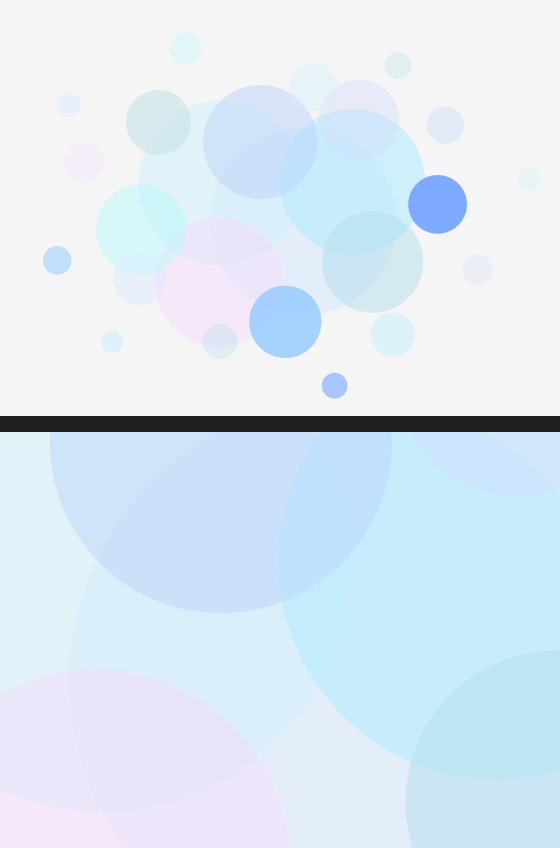
Top: the whole. Bottom: its middle third, enlarged.
Give the GLSL for this background, as a Shadertoy shader.

```glsl
// Translucent pastel discs layered on a near-white ground.
// A golden-angle spiral puts the large discs near the centre and ever smaller
// ones further out; a hash loosens the pattern, and tints blend in order.

const int DISC_COUNT = 25;
const int TINT_COUNT = 11;

// Tint in rgb, opacity in a
const vec4 TINTS[TINT_COUNT] = vec4[TINT_COUNT](
    vec4(0.84, 0.91, 1.00, 0.55),   // lavender blue
    vec4(0.83, 0.94, 0.98, 0.60),   // pale sky
    vec4(0.70, 0.92, 1.00, 0.58),   // cyan
    vec4(0.96, 0.86, 0.99, 0.50),   // pink
    vec4(0.74, 0.83, 0.98, 0.50),   // periwinkle
    vec4(0.70, 0.87, 0.92, 0.50),   // grey teal
    vec4(0.70, 0.98, 0.98, 0.45),   // aqua
    vec4(0.82, 0.86, 0.98, 0.40),   // lilac
    vec4(0.55, 0.78, 1.00, 0.75),   // clear blue
    vec4(0.80, 0.90, 0.92, 0.70),   // mist
    vec4(0.48, 0.66, 1.00, 0.97));  // strong blue

vec2 hash2(float n) {
    vec3 p = fract(vec3(n) * vec3(0.1031, 0.1030, 0.0973));
    p += dot(p, p.yzx + 33.33);
    return fract((p.xx + p.yz) * p.zy);
}

// Spiral position, relative to the canvas centre, in canvas heights
vec2 discCentre(float index, float aspect) {
    float angle = -2.39996 * index - 1.2;
    float reach = 0.46 * sqrt((index + 0.5) / float(DISC_COUNT));
    vec2 jitter = 0.07 * (hash2(index + 1.0) - 0.5);
    return reach * vec2(aspect * cos(angle), sin(angle)) + jitter;
}

float discRadius(float index) {
    return 0.02 + 0.205 * exp(-0.14 * index);
}

void mainImage(out vec4 fragColor, in vec2 fragCoord) {
    float aspect = iResolution.x / iResolution.y;
    float pixel = 1.0 / iResolution.y;
    vec2 point = (fragCoord - 0.5 * iResolution.xy) * pixel;
    vec3 color = vec3(0.961, 0.961, 0.964);

    // Blend the discs from largest to smallest
    for (int i = 0; i < DISC_COUNT; i++) {
        float index = float(i);
        float edge = length(point - discCentre(index, aspect)) - discRadius(index);
        float coverage = clamp(0.5 - edge / pixel, 0.0, 1.0);
        vec4 tint = TINTS[i % TINT_COUNT];
        float opacity = tint.a * (i < TINT_COUNT ? 1.0 : 0.65);
        color = mix(color, tint.rgb, coverage * opacity);
    }

    fragColor = vec4(color, 1.0);
}
```
